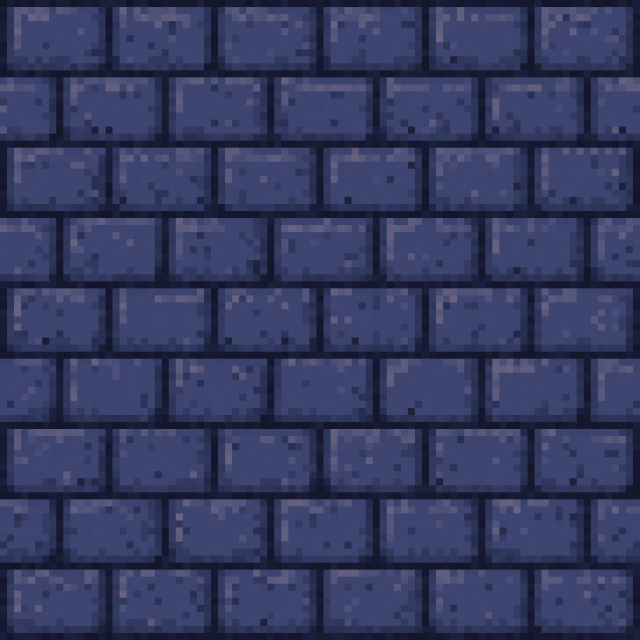
This texture is drawn by a three.js fragment shader. Its source:

```glsl
// Blocky dungeon wall: staggered blue bricks on a coarse square grid.
// Each grid cell gets a tone from its place in the brick plus hashed wear,
// and the tone picks a colour from a dark-to-light ramp.
#define CELLS 91.0
#define BRICK vec2(15.0, 10.0)
#define SHIFT 8.0
#define CHIPS 0.045
#define FLECKS 0.03
#define GROUT vec3(0.075, 0.085, 0.17)
#define SHADOW vec3(0.13, 0.16, 0.28)
#define DUSK vec3(0.19, 0.22, 0.37)
#define FACE vec3(0.24, 0.27, 0.44)
#define LIGHT vec3(0.32, 0.33, 0.48)
#define GLINT vec3(0.43, 0.40, 0.51)

varying vec2 vUv;

float hash(vec2 p, float seed) {
  vec3 q = fract(vec3(p.xyx + seed * 7.31) * vec3(0.1031, 0.1030, 0.0973));
  q += dot(q, q.yzx + 33.33);
  return fract((q.x + q.y) * q.z);
}

float noise(vec2 p, float seed) {
  vec2 i = floor(p), f = fract(p);
  f = f * f * (3.0 - 2.0 * f);
  float low = mix(hash(i, seed), hash(i + vec2(1.0, 0.0), seed), f.x);
  float high = mix(hash(i + vec2(0.0, 1.0), seed), hash(i + 1.0, seed), f.x);
  return mix(low, high, f.y);
}

// Tone 0 is grout, 3 the plain face, 5 the brightest glint
vec3 ramp(float tone) {
  vec3 c = mix(GROUT, SHADOW, clamp(tone, 0.0, 1.0));
  c = mix(c, DUSK, clamp(tone - 1.0, 0.0, 1.0));
  c = mix(c, FACE, clamp(tone - 2.0, 0.0, 1.0));
  c = mix(c, LIGHT, clamp(tone - 3.0, 0.0, 1.0));
  return mix(c, GLINT, clamp(tone - 4.0, 0.0, 1.0));
}

vec3 cellColor(vec2 cell) {
  float row = floor(cell.y / BRICK.y);
  vec2 wall = cell - vec2(SHIFT * mod(row, 2.0), 0.0);
  vec2 id = floor((wall + 0.5) / BRICK);
  vec2 local = floor(wall - id * BRICK + 0.5);
  float grain = hash(cell, 1.0), wear = hash(cell, 2.0);

  // Grout fills the first column and row of every repeat
  if (min(local.x, local.y) < 0.5) return ramp(0.6 * grain * grain);

  // Cell counts from each side of the brick
  float left = local.x - 1.0, right = BRICK.x - 1.0 - local.x;
  float top = local.y - 1.0, bottom = BRICK.y - 1.0 - local.y;
  float rim = min(min(left, right), min(top, bottom));
  float tone = 3.0 + 0.16 * (grain - 0.5);

  // Shaded sides and ragged lower edge
  if (left < 0.5) tone -= 0.5 + 0.9 * grain;
  if (right < 0.5) tone -= 0.9 + 0.9 * grain;
  else if (right < 1.5) tone -= 0.8 * step(0.68, grain);
  if (bottom < 0.5) tone -= 0.7 + 0.9 * wear;
  else if (bottom < 1.5) tone -= 0.9 * step(0.72, wear);
  if (top < 0.5) tone -= 0.3 * grain;

  // Broken highlight on the upper lip and upper left side
  float lip = step(0.5, hash(id, 3.0));
  float clump = 0.6 * noise(cell * 0.4, 4.0) + 0.4 * wear;
  float fade = 0.016 * left + 0.035 * top;
  bool onLip = abs(top - lip) < 0.5 && left > 0.5 && right > 0.5;
  bool onSide = abs(left - 1.0) < 0.5 && top < 5.5;
  float edge = onLip || onSide ? 0.3 : top < 1.5 && rim > -0.5 && left > 0.5 ? 0.5 : 2.0;
  bool lit = clump > edge + fade;
  if (lit) tone += 0.6 + 1.3 * hash(cell, 5.0) * (1.0 - 0.03 * left);

  // Dark chips gather near the rim, pale flecks fall anywhere
  float chip = hash(cell, 6.0);
  float chance = CHIPS * (rim < 2.5 ? 2.2 : 0.8) * (0.4 + 1.2 * noise(cell * 0.35, 7.0));
  if (!lit && rim > 0.5) {
    if (chip < chance) tone -= 0.7 + 0.9 * wear;
    else if (chip > 1.0 - FLECKS) tone += 0.5 + 1.1 * wear;
  }
  return ramp(tone);
}

void main() {
  // Grid counted from the upper left, blended across cell borders
  vec2 grid = vec2(vUv.x, 1.0 - vUv.y) * CELLS;
  vec2 width = max(fwidth(grid), vec2(0.0001));
  vec2 base = floor(grid - 0.5);
  vec2 blend = clamp((grid - base - 1.0) / width + 0.5, 0.0, 1.0);
  vec3 upper = mix(cellColor(base), cellColor(base + vec2(1.0, 0.0)), blend.x);
  vec3 lower = mix(cellColor(base + vec2(0.0, 1.0)), cellColor(base + 1.0), blend.x);
  gl_FragColor = vec4(mix(upper, lower, blend.y), 1.0);
}
```
